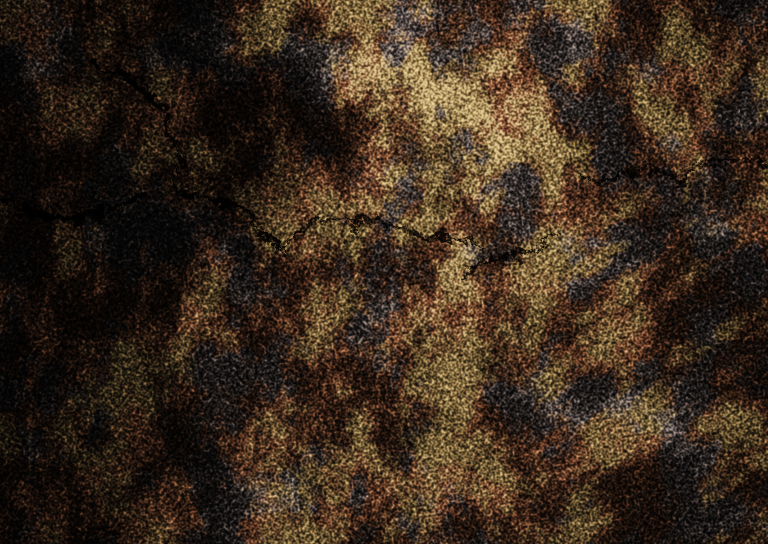
Give the GLSL for this texture, as a Shadertoy shader.

```glsl
// Weathered rock face: dark, cracked stone with rust, ochre lichen and sandy grain.

#define PATCH_FREQ 5.5
#define PATCH_DEPTH 1.05
#define GRAIN_FREQ 120.0
#define GRAIN_DEPTH 0.62
#define BASE_LIGHT -1.15
#define GLOW_LIGHT 1.3
#define SHADE_DEPTH 1.35
#define CRACK_DEPTH 2.8
#define RUST vec3(1.0, 0.59, 0.38)
#define OCHRE vec3(1.0, 0.80, 0.46)
#define SLATE vec3(1.0, 0.89, 0.85)
#define PALE vec3(1.0, 0.91, 0.68)

float hash(vec2 p) {
    vec3 q = fract(p.xyx * 0.1031);
    q += dot(q, q.yzx + 33.33);
    return fract((q.x + q.y) * q.z);
}

float cornerSlope(vec2 cell, vec2 offset) {
    float angle = 6.2832 * hash(cell);
    return dot(vec2(cos(angle), sin(angle)), offset);
}

// Gradient noise, scaled to a standard deviation near one.
float noise(vec2 p) {
    vec2 i = floor(p), f = p - i;
    vec2 u = f * f * f * (f * (f * 6.0 - 15.0) + 10.0);
    vec2 e = vec2(1.0, 0.0);
    float low = mix(cornerSlope(i, f), cornerSlope(i + e, f - e), u.x);
    float high = mix(cornerSlope(i + e.yx, f - e.yx), cornerSlope(i + e.xx, f - e.xx), u.x);
    return 4.6 * mix(low, high, u.y);
}

float fbm(vec2 p) {
    float sum = 0.0, amp = 0.65;
    for (int k = 0; k < 6; k++) {
        sum += amp * noise(p);
        p = mat2(1.6, 1.2, -1.2, 1.6) * p + 7.3;
        amp *= 0.68;
    }
    return sum;
}

// Soft dark line from a to b, tapering to both ends.
float crack(vec2 p, vec2 a, vec2 b, float width) {
    vec2 ab = b - a;
    float h = clamp(dot(p - a, ab) / dot(ab, ab), 0.0, 1.0);
    float halfWidth = width * (0.35 + 2.6 * h * (1.0 - h));
    return 1.0 - smoothstep(halfWidth * 0.4, halfWidth + 0.003, length(p - a - ab * h));
}

float allCracks(vec2 p) {
    vec2 q = p + 0.011 * vec2(fbm(p * 11.0 + 3.1), fbm(p * 11.0 + 41.7));
    float width = 0.0065 * clamp(1.0 + 0.5 * noise(p * 23.0), 0.2, 2.0);
    float c = crack(q, vec2(0.16, 0.89), vec2(0.31, 0.81), width);
    c = max(c, crack(q, vec2(0.31, 0.80), vec2(0.33, 0.68), width * 0.6));
    c = max(c, crack(q, vec2(0.33, 0.67), vec2(0.51, 0.56), width));
    c = max(c, crack(q, vec2(-0.02, 0.65), vec2(0.14, 0.58), width));
    c = max(c, crack(q, vec2(0.13, 0.58), vec2(0.26, 0.63), width * 1.4));
    c = max(c, 0.8 * crack(q, vec2(0.51, 0.55), vec2(0.61, 0.61), width * 0.7));
    c = max(c, 0.7 * crack(q, vec2(0.61, 0.59), vec2(0.88, 0.55), width * 0.8));
    c = max(c, 0.7 * crack(q, vec2(0.84, 0.49), vec2(1.02, 0.57), width * 0.8));
    return max(c, 0.6 * crack(q, vec2(1.08, 0.67), vec2(1.42, 0.70), width * 0.8));
}

void mainImage(out vec4 fragColor, in vec2 fragCoord) {
    vec2 p = fragCoord / iResolution.y;
    float aspect = iResolution.x / iResolution.y;

    // Broad light: a glow at the upper middle, deep shade on the left.
    vec2 warped = p + 0.035 * vec2(fbm(p * 5.0 + 17.0), fbm(p * 5.0 + 71.0));
    vec2 toGlow = (warped - vec2(0.84, 0.81)) / vec2(0.19, 0.31);
    float glow = exp(-dot(toGlow, toGlow));
    float bulge = (warped.y - 0.74) / 0.24;
    float shadeEdge = 0.36 + 0.25 * exp(-bulge * bulge);
    float shade = 1.0 - smoothstep(shadeEdge - 0.12, shadeEdge + 0.09, warped.x);
    vec2 rim = abs(vec2(p.x / aspect, p.y) - 0.5) * 2.0;
    float vignette = 0.45 * pow(rim.x, 4.0) + 0.25 * pow(rim.y, 6.0) * (1.0 - glow);

    // Ragged patches: upright drips, turning to slanted streaks at lower right.
    float drips = fbm(p * vec2(1.2, 0.8) * PATCH_FREQ + 5.0);
    vec2 along = vec2(0.85, 0.53);
    vec2 slanted = vec2(dot(p, along) * 0.6, dot(p, vec2(-along.y, along.x)) * 1.3);
    float streaks = fbm(slanted * PATCH_FREQ + 29.0);
    float slant = smoothstep(0.85, 1.15, p.x) * (1.0 - smoothstep(0.5, 0.75, p.y));
    float stain = tanh(1.2 * mix(drips, streaks, slant));

    // Sandy grain in two sizes.
    float grain = 0.6 * noise(p * GRAIN_FREQ);
    grain += 0.8 * noise(mat2(0.8, 0.6, -0.6, 0.8) * p * GRAIN_FREQ * 1.7 + 13.0);

    // Sum the layers as exposure, then compress to a brightness.
    float exposure = BASE_LIGHT + GLOW_LIGHT * glow - SHADE_DEPTH * shade - vignette;
    exposure += PATCH_DEPTH * stain + GRAIN_DEPTH * grain;
    exposure -= CRACK_DEPTH * allCracks(p);
    float value = 1.0 / (1.0 + exp(-exposure));

    // Mineral tints: rust between ochre lichen and slate stains.
    float hue = fbm(p * 8.0 + 53.0);
    float ochre = smoothstep(-0.2, 0.9, 0.7 * stain + 0.4 * hue + 0.6 * glow - 0.3 * shade);
    float slate = smoothstep(0.0, 0.9, 0.5 * fbm(p * 6.0 + 97.0) - 0.6 * stain);
    vec3 tint = mix(mix(RUST, OCHRE, ochre), SLATE, slate);
    tint = mix(tint, PALE, 0.8 * smoothstep(0.5, 0.85, value));
    fragColor = vec4(value * tint, 1.0);
}
```
